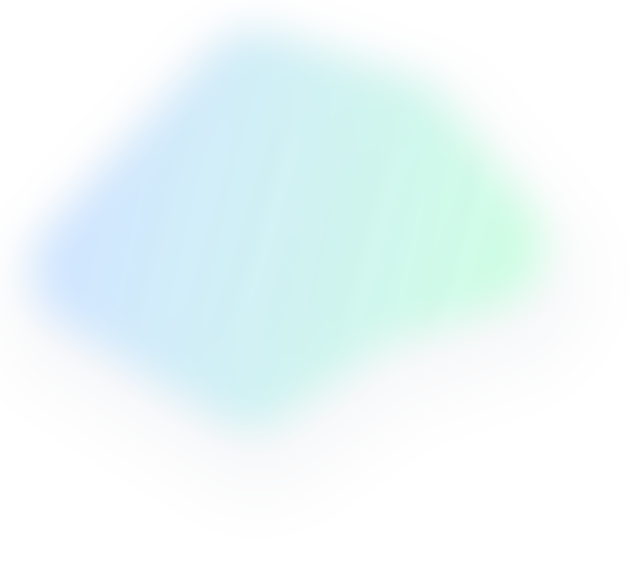
This background is drawn by a Shadertoy shader. Its source:

```glsl
// A soft pastel blob on white, shading from pale blue to mint, over a faint
// grey shadow. The outline is a rounded polygon, blurred by averaging its
// coverage over a golden-angle spiral; faint slanted streaks cross the inside.

const vec2  CENTER        = vec2(0.569, 0.5);  // canvas middle, in canvas heights
const vec3  PAPER         = vec3(1.0);
const vec3  BLUE          = vec3(0.822, 0.905, 1.0);
const vec3  MINT          = vec3(0.815, 0.995, 0.898);
const float BLUE_X        = 0.12;
const float MINT_X        = 0.91;
const float GRADIENT_LEAN = 0.20;
const float BLOB_RADIUS   = 0.111;
const float BLUR_RADIUS   = 0.055;
const float EDGE_SOFTNESS = 0.035;
const int   BLUR_SAMPLES  = 40;
const float GOLDEN_ANGLE  = 2.39996;
const vec2  SHADOW_OFFSET = vec2(0.015, -0.06);
const vec3  SHADOW_TINT   = vec3(0.034, 0.031, 0.024);
const float STREAK_LEAN   = 0.30;
const float STREAK_COUNT  = 30.0;
const float STREAK_DEPTH  = 0.010;

const int CORNERS = 6;
const vec2 CORE[CORNERS] = vec2[CORNERS](
    vec2(0.170, 0.520), vec2(0.456, 0.832), vec2(0.696, 0.756),
    vec2(0.855, 0.562), vec2(0.637, 0.489), vec2(0.444, 0.353));

// Signed distance to the core polygon, grown by the blob radius.
float blobDistance(vec2 p) {
    float nearest = 1e3;
    float side = 1.0;
    for (int i = 0; i < CORNERS; i++) {
        vec2 a = CORE[i];
        vec2 b = CORE[(i + 1) % CORNERS];
        vec2 edge = b - a;
        vec2 toP = p - a;
        vec2 gap = toP - edge * clamp(dot(toP, edge) / dot(edge, edge), 0.0, 1.0);
        nearest = min(nearest, dot(gap, gap));
        bool crosses = (a.y > p.y) != (b.y > p.y);
        if (crosses && toP.x < edge.x * toP.y / edge.y) side = -side;
    }
    return side * sqrt(nearest) - BLOB_RADIUS;
}

// Blob coverage averaged over a disc.
float blurredBlob(vec2 p) {
    float total = 0.0;
    for (int i = 0; i < BLUR_SAMPLES; i++) {
        float k = float(i) + 0.5;
        float angle = k * GOLDEN_ANGLE;
        float radius = BLUR_RADIUS * sqrt(k / float(BLUR_SAMPLES));
        float d = blobDistance(p + radius * vec2(cos(angle), sin(angle)));
        total += smoothstep(EDGE_SOFTNESS, -EDGE_SOFTNESS, d);
    }
    return total / float(BLUR_SAMPLES);
}

float hash(float n) {
    n = fract(n * 0.1031);
    n *= n + 33.33;
    return fract(n * (n + n));
}

// Smooth one-dimensional noise across the slanted streaks, from -0.5 to 0.5.
float streakNoise(vec2 p) {
    float s = (p.x - STREAK_LEAN * p.y + 1.0) * STREAK_COUNT;
    float cell = floor(s);
    return mix(hash(cell), hash(cell + 1.0), smoothstep(0.0, 1.0, s - cell)) - 0.5;
}

void mainImage(out vec4 fragColor, in vec2 fragCoord) {
    vec2 p = (fragCoord - 0.5 * iResolution.xy) / iResolution.y + CENTER;

    // Wide, faint shadow
    float shadow = smoothstep(0.18, -0.08, blobDistance(p - SHADOW_OFFSET));
    vec3 color = PAPER - SHADOW_TINT * shadow;

    // Slanted blue to mint gradient
    float x = p.x - GRADIENT_LEAN * (p.y - CENTER.y);
    float blend = clamp((x - BLUE_X) / (MINT_X - BLUE_X), 0.0, 1.0);
    vec3 fill = mix(BLUE, MINT, blend);

    // Streaks, fading out towards the top and bottom
    float streakMask = smoothstep(0.34, 0.46, p.y) * smoothstep(0.84, 0.70, p.y);
    fill += STREAK_DEPTH * streakMask * streakNoise(p);

    color = mix(color, fill, blurredBlob(p));
    fragColor = vec4(clamp(color, 0.0, 1.0), 1.0);
}
```
